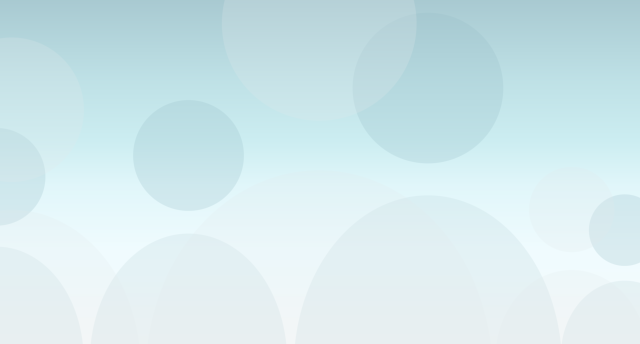
This background is drawn by a WebGL 2 fragment shader. Its source:

```glsl
#version 300 es
// Pale teal sky with translucent bubbles and tall domes rising below them.
precision highp float;

uniform vec2 u_resolution;
out vec4 fragColor;

const int ORB_COUNT = 7;
const int DARK_COUNT = 4;

// Each orb: centre x, centre y, radius, dome height (canvas heights).
const vec4 ORBS[ORB_COUNT] = vec4[](
    vec4(-0.010, 0.486, 0.142, 0.283),
    vec4( 0.548, 0.548, 0.161, 0.321),
    vec4( 1.244, 0.744, 0.219, 0.432),
    vec4( 1.816, 0.331, 0.104, 0.184),
    vec4( 0.034, 0.681, 0.210, 0.390),
    vec4( 0.928, 0.932, 0.283, 0.505),
    vec4( 1.662, 0.391, 0.124, 0.215));

const vec3 DARK_ORB   = vec3(0.58, 0.73, 0.77);
const vec3 DARK_DOME  = vec3(0.72, 0.82, 0.84);
const vec3 LIGHT_TINT = vec3(0.88, 0.91, 0.92);

// Vertical gradient; height runs from 0 at the bottom to 1 at the top.
vec3 skyColor(float height) {
    vec3 color = vec3(0.972, 0.980, 0.982);
    color = mix(color, vec3(0.940, 0.985, 0.996), smoothstep(0.00, 0.27, height));
    color = mix(color, vec3(0.880, 0.965, 0.980), clamp((height - 0.27) / 0.19, 0.0, 1.0));
    color = mix(color, vec3(0.800, 0.930, 0.945), clamp((height - 0.46) / 0.13, 0.0, 1.0));
    color = mix(color, vec3(0.745, 0.880, 0.900), clamp((height - 0.59) / 0.18, 0.0, 1.0));
    return mix(color, vec3(0.660, 0.790, 0.820), clamp((height - 0.77) / 0.23, 0.0, 1.0));
}

// Approximate signed distance to an axis-aligned ellipse.
float ellipseDistance(vec2 p, vec2 radii) {
    float k = length(p / radii);
    float slope = length(p / (radii * radii));
    return k * (k - 1.0) / max(slope, 0.0001);
}

// Antialiased coverage of a shape from its signed distance.
float coverage(float dist, float pixel) {
    return 1.0 - smoothstep(-0.75 * pixel, 0.75 * pixel, dist);
}

// Bubble in the sky.
float orbMask(vec2 p, vec4 orb, float pixel) {
    return coverage(length(p - orb.xy) - orb.z, pixel);
}

// Dome at the foot of the canvas, its centre sunk below the lower edge.
float domeMask(vec2 p, vec4 orb, float pixel) {
    float sink = 0.3 * orb.z;
    vec2 radii = vec2(1.78 * orb.z, orb.w + sink);
    return coverage(ellipseDistance(p - vec2(orb.x, -sink), radii), pixel);
}

void main() {
    vec2 p = gl_FragCoord.xy / u_resolution.y;
    float pixel = 1.0 / u_resolution.y;
    vec3 color = skyColor(p.y);

    // Dark orbs come first, so the light ones veil them.
    for (int i = 0; i < ORB_COUNT; i++) {
        bool dark = i < DARK_COUNT;
        vec3 orbTint = dark ? DARK_ORB : LIGHT_TINT;
        vec3 domeTint = dark ? DARK_DOME : LIGHT_TINT;
        color = mix(color, domeTint, 0.22 * domeMask(p, ORBS[i], pixel));
        color = mix(color, orbTint, 0.24 * orbMask(p, ORBS[i], pixel));
    }

    fragColor = vec4(color, 1.0);
}
```
